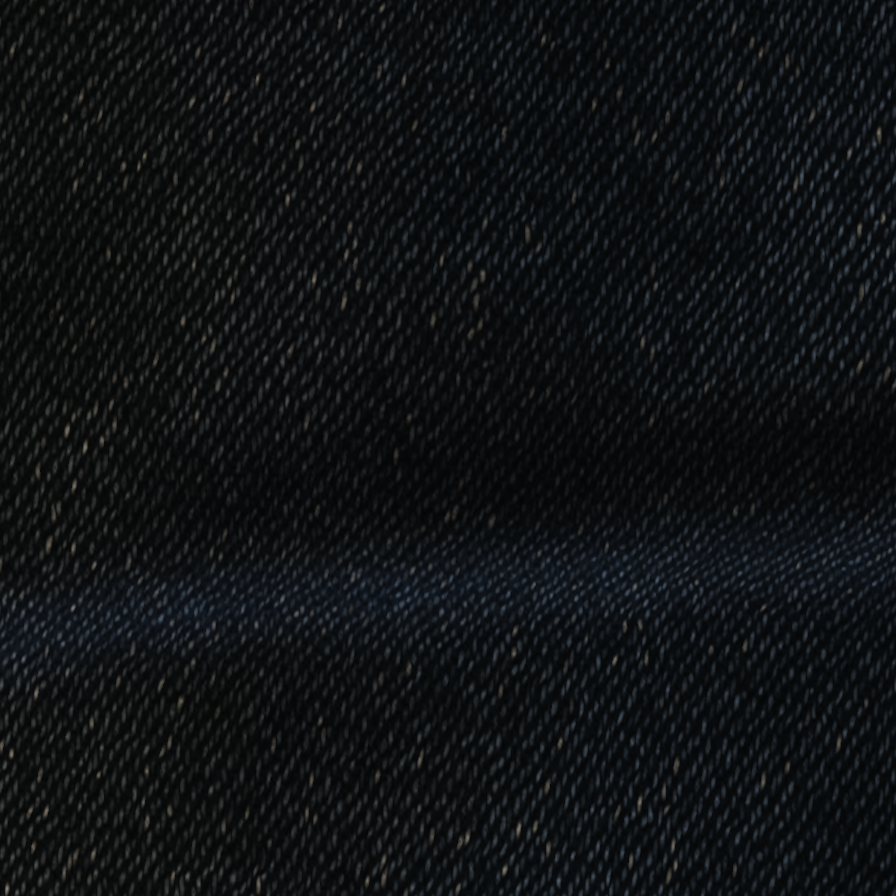
Give the GLSL for this texture, as a three.js fragment shader.

```glsl
// Dark denim twill with one soft horizontal fold.
// Slanted warp stitches repeat on a sheared grid; each gets a hashed tone, and
// broad noise, a shadow and a blue crest shade the cloth around the fold.

varying vec2 vUv;

const float TAU = 6.28319;
const float THREAD_WIDTH = 0.0062;
const float STITCH_PERIOD = 0.032;
const float TWILL_STEP = 0.35;
const float THREAD_LEAN = 0.17;

const vec3 GROUND = vec3(0.033, 0.037, 0.038);
const vec3 WARM_YARN = vec3(0.165, 0.167, 0.158);
const vec3 BLUE_YARN = vec3(0.148, 0.170, 0.193);
const vec3 TAN_FLECK = vec3(0.335, 0.305, 0.265);
const vec3 CREST_BLUE = vec3(0.030, 0.042, 0.064);

float hash(vec2 p) {
  return fract(sin(dot(p, vec2(127.1, 311.7))) * 43758.5453);
}

float noise(vec2 p) {
  vec2 cell = floor(p);
  vec2 f = fract(p);
  f = f * f * (3.0 - 2.0 * f);
  float low = mix(hash(cell), hash(cell + vec2(1.0, 0.0)), f.x);
  float high = mix(hash(cell + vec2(0.0, 1.0)), hash(cell + 1.0), f.x);
  return mix(low, high, f.y);
}

float fbm(vec2 p) {
  float sum = 0.0;
  float gain = 0.5;
  for (int i = 0; i < 4; i++) {
    sum += gain * noise(p);
    p = p * 2.03 + 17.3;
    gain *= 0.5;
  }
  return sum / 0.9375;
}

float bell(float x, float width) {
  return exp(-x * x / (width * width));
}

// Height of the fold's crest at a given x.
float crestHeight(float x) {
  return 0.292 + 0.13 * x - 0.045 * x * x + 0.012 * (noise(vec2(x * 7.0, 3.0)) - 0.5);
}

// Wavers the threads and squeezes the weave across the crest.
vec2 clothCoords(vec2 uv, float fromCrest) {
  vec2 p = uv;
  p.x += 0.014 * (noise(uv * 5.0) - 0.5) + 0.0045 * (noise(uv * 48.0) - 0.5);
  p.y += 0.018 * (noise(uv * 4.0 + 9.0) - 0.5) + 0.007 * (noise(uv * 55.0 + 5.0) - 0.5);
  float squeeze = mix(0.02, 0.048, uv.x);
  float t = clamp(fromCrest / 0.045, -4.0, 4.0);
  float e = exp(2.0 * t);
  p.y += squeeze * (e - 1.0) / (e + 1.0);
  p.x -= THREAD_LEAN * p.y;
  return p;
}

// Returns coverage in x and the stitch's two random values in y and z.
vec3 twillStitch(vec2 p) {
  float column = floor(p.x / THREAD_WIDTH);
  float along = p.y / STITCH_PERIOD - column * TWILL_STEP;
  vec2 id = vec2(column, floor(along));
  float tone = hash(id + 3.7);
  float fleck = hash(id + 41.3);
  vec2 q = vec2(fract(p.x / THREAD_WIDTH), fract(along)) - 0.5;
  q.x += 0.16 * (hash(id + 57.1) - 0.5);
  q.y += 0.2 * (hash(id + 71.9) - 0.5);
  float halfLength = mix(0.23, 0.38, hash(id + 19.1));
  float d = length(q / vec2(0.58, halfLength));
  return vec3(1.0 - smoothstep(0.1, 1.15, d), tone, fleck);
}

// Continuous diagonal rib that joins neighbouring stitches.
float twillRib(vec2 p) {
  float phase = p.y / STITCH_PERIOD - (p.x / THREAD_WIDTH - 0.5) * TWILL_STEP;
  return 0.5 - 0.5 * cos(TAU * phase);
}

// Shadow above the fold, deeper to the right.
float foldShadow(float x, float fromCrest) {
  return bell(fromCrest - 0.125, 0.065) * mix(0.15, 0.68, x);
}

// Broad light over worn patches, darker toward the lower right corner.
float clothLight(vec2 uv) {
  float patches = mix(0.4, 1.55, fbm(uv * vec2(3.2, 4.5) + 2.0));
  float corner = smoothstep(0.7, 1.0, uv.x) * (1.0 - smoothstep(0.0, 0.3, uv.y));
  return patches * (1.0 - 0.3 * corner);
}

void main() {
  float fromCrest = vUv.y - crestHeight(vUv.x);
  float crest = bell(fromCrest, 0.046) * mix(0.7, 1.0, noise(vUv * vec2(9.0, 5.0)));
  float shadow = foldShadow(vUv.x, fromCrest);
  vec2 cloth = clothCoords(vUv, fromCrest);
  vec3 stitch = twillStitch(cloth);
  float light = clothLight(vUv) * (1.0 - shadow) + 0.25 * crest;

  // Yarn drifts from olive at the left and in shadow to blue at the right.
  float blueness = smoothstep(0.0, 0.8, vUv.x + 0.9 * (fbm(vUv * 4.0 + 30.0) - 0.5));
  blueness = max(blueness * (1.0 - shadow), crest);
  vec3 yarn = mix(WARM_YARN, BLUE_YARN, blueness) * mix(0.4, 1.2, stitch.y);
  float fleckShare = mix(0.15, 0.07, vUv.x);
  float fleck = smoothstep(1.0 - fleckShare, 1.0, stitch.z);
  yarn = mix(yarn, TAN_FLECK, fleck * (1.0 - 0.55 * crest));

  // Fine fibre grain breaks up the threads and the gaps between them.
  float fibre = noise(vUv * vec2(310.0, 230.0));
  float rib = twillRib(cloth) * mix(0.4, 1.0, noise(vUv * 70.0 + 8.0));
  vec3 ground = GROUND * mix(0.6, 1.4, fibre) * mix(0.65, 1.0, light);
  ground *= mix(vec3(1.0), vec3(0.85, 1.0, 1.16), blueness);
  ground += yarn * rib * 0.13 * light;
  vec3 color = ground + yarn * stitch.x * light * mix(0.6, 1.25, fibre);
  color += CREST_BLUE * crest * mix(0.65, 1.2, fibre);

  gl_FragColor = vec4(color, 1.0);
}
```
